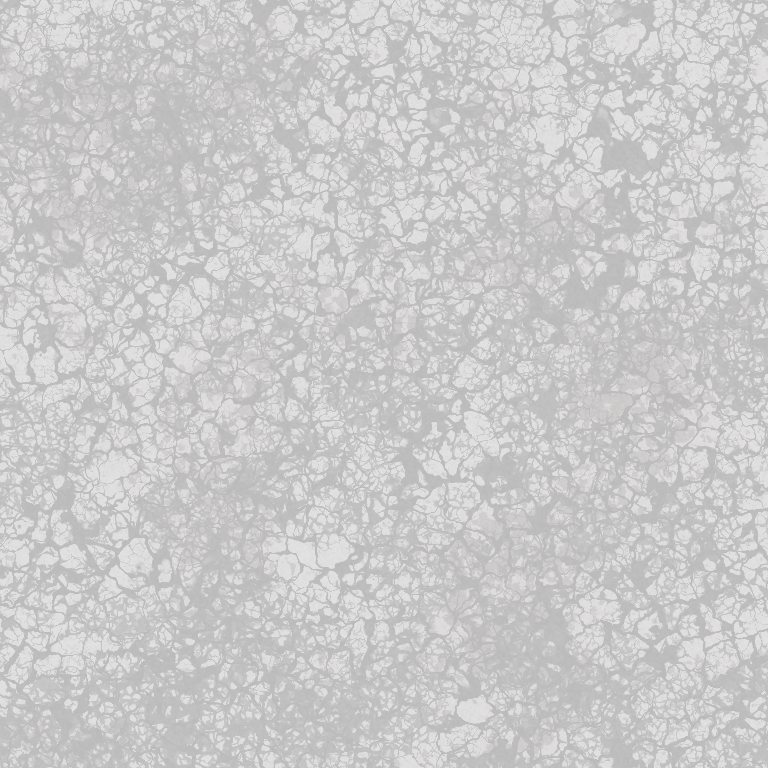
A Shadertoy shader for this texture:

```glsl
// Pale plaster crossed by a dense web of irregular grey veins.
// Warped Voronoi borders form the veins at three sizes; broad noise
// gathers the finest ones, with speckled stains, into darker patches.

const vec3 PALE  = vec3(0.880, 0.875, 0.875);
const vec3 STAIN = vec3(0.785, 0.771, 0.774);
const vec3 VEIN  = vec3(0.742, 0.740, 0.740);

// Integer hash: two values from 0 to 1 for a lattice cell
vec2 hash2(vec2 cell) {
    uvec2 v = uvec2(ivec2(cell) + 4096);
    v = v * 1664525u + 1013904223u;
    v.x += v.y * 1664525u;
    v.y += v.x * 1664525u;
    v ^= v >> 16u;
    v.x += v.y * 1664525u;
    v.y += v.x * 1664525u;
    v ^= v >> 16u;
    return vec2(v & 65535u) / 65535.0;
}

// Smooth noise with two independent channels
vec2 noise2(vec2 p) {
    vec2 i = floor(p), f = fract(p);
    f = f * f * (3.0 - 2.0 * f);
    vec2 low  = mix(hash2(i), hash2(i + vec2(1, 0)), f.x);
    vec2 high = mix(hash2(i + vec2(0, 1)), hash2(i + vec2(1, 1)), f.x);
    return mix(low, high, f.y);
}

// Four octaves of noise, normalised to 0..1
vec2 fbm2(vec2 p) {
    vec2 sum = vec2(0.0);
    float amp = 0.5;
    for (int i = 0; i < 4; i++) {
        sum += amp * noise2(p);
        p = mat2(1.6, 1.2, -1.2, 1.6) * p + 17.3;
        amp *= 0.5;
    }
    return sum / 0.9375;
}

// Distances to the three nearest scattered points
vec3 nearestThree(vec2 p) {
    vec2 cell = floor(p);
    vec3 d = vec3(9.0);
    for (int y = -1; y <= 1; y++) {
        for (int x = -1; x <= 1; x++) {
            vec2 c = cell + vec2(x, y);
            float r = length(c + hash2(c) - p);
            if (r < d.x) d = vec3(r, d.xy);
            else if (r < d.y) d = vec3(d.x, r, d.y);
            else d.z = min(d.z, r);
        }
    }
    return d;
}

// Coverage of a vein web; veins swell where three cells meet
float veins(vec2 uv, float scale, float width, float pixel, float seed) {
    vec2 p = uv * scale + seed;
    p += 1.1 * (fbm2(p * 1.3 + seed) - 0.5);
    vec3 d = nearestThree(p);
    float reach = width * (1.0 + 1.4 * exp(-6.0 * (d.z - d.x)));
    float soft = pixel * scale;
    return 1.0 - smoothstep(reach - soft, reach + soft, d.y - d.x);
}

// Broken specks that multiply as the amount rises
float specks(vec2 uv, float scale, float amount) {
    float n = fbm2(uv * scale).x;
    return smoothstep(-0.06, 0.06, n - 0.78 + 0.32 * amount);
}

void mainImage(out vec4 fragColor, in vec2 fragCoord) {
    float pixel = 1.0 / iResolution.y;
    vec2 uv = fragCoord * pixel;

    // Broad patches and local changes of vein width
    vec2 broad = fbm2(uv * 5.0 + 3.7);
    float crowd = smoothstep(0.46, 0.74, broad.x);
    float stained = smoothstep(0.42, 0.72, 0.6 * broad.y + 0.4 * broad.x);
    vec2 local = noise2(uv * 21.0 + 9.0);
    vec2 detail = noise2(uv * 38.0 + 31.0);

    // Three sizes of veins
    float coarse = veins(uv, 27.0, 0.025 + 0.13 * local.x, pixel, 5.0);
    float middle = veins(uv, 47.0, -0.08 + 0.30 * local.y + 0.08 * crowd, pixel, 71.0);
    float fine = veins(uv, 88.0, -0.20 + 0.42 * detail.x + 0.20 * crowd, pixel, 133.0);
    float web = max(coarse, max(0.9 * middle, 0.75 * fine));

    // Stains below the veins, then a faint paper grain
    float stain = specks(uv, 110.0, stained + 0.35 * detail.y);
    vec3 color = mix(PALE, STAIN, 0.18 * stained + 0.6 * stain);
    color = mix(color, VEIN, web);
    color += 0.022 * (noise2(uv * 330.0).x - 0.5);

    fragColor = vec4(color, 1.0);
}
```
